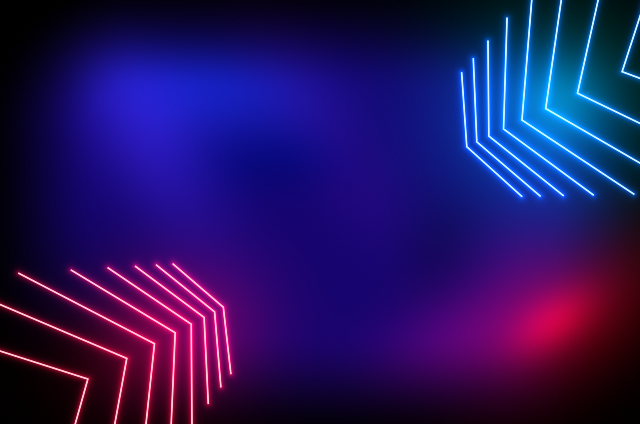
Reproduce this background procedurally as a WebGL 2 fragment shader.

```glsl
#version 300 es
precision highp float;
// Neon chevrons in two corners over a soft blue, violet and crimson glow.
uniform vec2 u_resolution;
out vec4 outColor;

const float ASPECT = 1.5;            // layout width for a height of 1
const int CHEVRONS = 8;
const float ELBOW_RATE = 0.0838;     // perspective growth of the elbows
const float TIP_RATE = 0.103;        // perspective growth of the arm tips
const float LINE_HALF = 0.0020;
const float HALO_SIZE = 0.0058;

const vec3 BASE_BLUE = vec3(0.075, 0.015, 0.43);
const vec3 VIOLET = vec3(0.09, 0.07, 0.27);
const vec3 ROYAL = vec3(0.0, 0.10, 0.29);
const vec3 RIDGE = vec3(0.06, 0.01, 0.06);
const vec3 MAGENTA = vec3(0.24, 0.0, 0.07);
const vec3 CRIMSON = vec3(0.32, 0.0, 0.02);
const vec3 AZURE = vec3(-0.05, 0.30, 0.30);
const vec3 CYAN = vec3(0.0, 0.22, 0.12);
const vec3 BLUE_HALO = vec3(0.0, 0.32, 0.85);
const vec3 RED_HALO = vec3(0.80, 0.03, 0.20);
const vec3 BLUE_CORE = vec3(0.82, 0.96, 1.0);
const vec3 RED_CORE = vec3(1.0, 0.80, 0.85);

// Sets of (start, step) for first tip, elbow and second tip
const vec4 BLUE_TOP = vec4(1.082, 0.828, 0.0245, 0.0297);
const vec4 BLUE_ELBOW = vec4(1.094, 0.654, 0.0215, 0.01045);
const vec4 BLUE_END = vec4(1.2227, 0.537, 0.0386, 0.0008);
const vec4 RED_TOP = vec4(0.406, 0.377, -0.0351, -0.0021);
const vec4 RED_ELBOW = vec4(0.5234, 0.2754, -0.01875, -0.0100);
const vec4 RED_END = vec4(0.541, 0.119, -0.0210, -0.0279);

float hash(vec2 p) {
  return fract(sin(dot(p, vec2(12.9898, 78.233))) * 43758.5453);
}

// Elliptic Gaussian, turned by an angle
float blob(vec2 p, vec2 center, vec2 radii, float angle) {
  float c = cos(angle), s = sin(angle);
  vec2 q = mat2(c, -s, s, c) * (p - center) / radii;
  return exp(-dot(q, q));
}

float roundBox(vec2 p, vec2 halfSize, float radius) {
  vec2 q = abs(p) - halfSize + radius;
  return length(max(q, 0.0)) + min(max(q.x, q.y), 0.0) - radius;
}

float segment(vec2 p, vec2 a, vec2 b) {
  vec2 pa = p - a, ba = b - a;
  return length(pa - ba * clamp(dot(pa, ba) / dot(ba, ba), 0.0, 1.0));
}

// Point i of a row that recedes in perspective
vec2 rowPoint(vec4 row, float i, float rate) {
  return row.xy + row.zw * i / (1.0 - rate * i);
}

float chevrons(vec2 p, vec4 top, vec4 elbow, vec4 end) {
  float d = 1e3;
  for (int k = 0; k < CHEVRONS; k++) {
    float i = float(k);
    vec2 corner = rowPoint(elbow, i, ELBOW_RATE);
    d = min(d, segment(p, rowPoint(top, i, TIP_RATE), corner));
    d = min(d, segment(p, corner, rowPoint(end, i, TIP_RATE)));
  }
  return d;
}

vec3 background(vec2 p) {
  // Blue field fading to black at the rim and in three corners
  float rim = roundBox(p - vec2(0.75, 0.505), vec2(0.66, 0.42), 0.24);
  float field = 1.0 - smoothstep(-0.14, 0.14, rim);
  field *= 1.0 - 0.9 * blob(p, vec2(0.10, 0.12), vec2(0.32, 0.24), 0.0);
  field *= 1.0 - 0.95 * blob(p, vec2(1.48, 0.12), vec2(0.27, 0.26), 0.6);
  field *= 1.0 - 0.7 * blob(p, vec2(1.20, 1.0), vec2(0.32, 0.14), 0.0);
  vec3 color = BASE_BLUE * field;

  // Violet and royal blue clouds
  color += VIOLET * blob(p, vec2(0.34, 0.69), vec2(0.27, 0.13), -1.04) * field;
  color += ROYAL * blob(p, vec2(0.51, 0.79), vec2(0.24, 0.12), -0.15) * field;
  color += RIDGE * blob(p, vec2(0.79, 0.64), vec2(0.33, 0.11), -1.0);
  color.r *= 1.0 - 0.6 * blob(p, vec2(0.64, 0.62), vec2(0.15, 0.08), 0.0);
  color *= 1.0 - 0.2 * blob(p, vec2(1.03, 0.42), vec2(0.10, 0.15), -0.4);

  // Magenta and crimson at the lower right
  color += MAGENTA * blob(p, vec2(1.10, 0.21), vec2(0.22, 0.11), 0.3);
  color += 0.6 * MAGENTA * blob(p, vec2(1.23, 0.35), vec2(0.14, 0.14), 0.0);
  color += CRIMSON * blob(p, vec2(1.36, 0.25), vec2(0.27, 0.14), 0.7);
  color += CRIMSON * blob(p, vec2(1.295, 0.24), vec2(0.11, 0.06), 0.6);

  // Glows behind the two chevron sets
  color += 1.3 * CRIMSON * blob(p, vec2(0.41, 0.21), vec2(0.21, 0.17), 0.3);
  color += AZURE * blob(p, vec2(1.29, 0.74), vec2(0.25, 0.25), 0.0);
  color += CYAN * blob(p, vec2(1.30, 0.755), vec2(0.11, 0.11), 0.0);
  return max(color, 0.0);
}

void drawNeon(inout vec3 color, float d, vec3 halo, vec3 core, float pixel) {
  color += halo * exp(-d / HALO_SIZE);
  color = mix(color, core, 1.0 - smoothstep(-0.5, 0.5, (d - LINE_HALF) / pixel));
}

void main() {
  vec2 p = gl_FragCoord.xy / u_resolution * vec2(ASPECT, 1.0);
  float pixel = 1.0 / u_resolution.y;
  vec3 color = background(p);
  drawNeon(color, chevrons(p, BLUE_TOP, BLUE_ELBOW, BLUE_END), BLUE_HALO, BLUE_CORE, pixel);
  drawNeon(color, chevrons(p, RED_TOP, RED_ELBOW, RED_END), RED_HALO, RED_CORE, pixel);
  color += (hash(gl_FragCoord.xy) - 0.5) / 255.0; // dither against banding
  outColor = vec4(clamp(color, 0.0, 1.0), 1.0);
}
```
